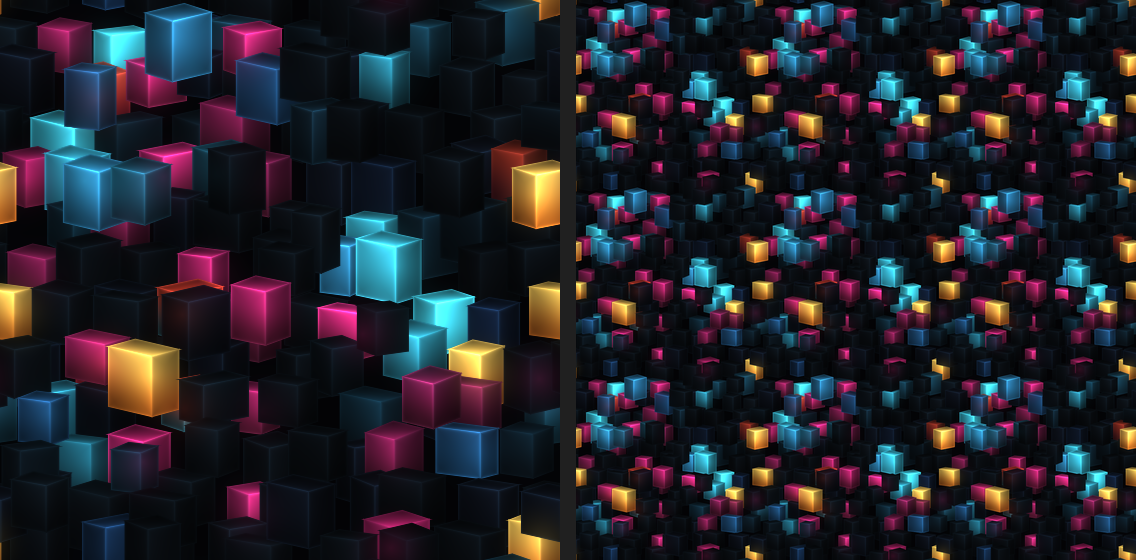
Left, the tile; right, the same tile 3 across and 3 down.
Reproduce this background procedurally as a WebGL 1 fragment shader.

```glsl
precision highp float;
// Tiling field of stacked glass cubes, mostly black, some lit from inside.
uniform vec2 u_resolution;

const vec2 GRID = vec2(9.0, 12.0);

vec3 hash3(vec2 cell, float seed) {
  vec3 q = fract(cell.xyx * vec3(0.1031, 0.1030, 0.0973) + seed * 0.137);
  q += dot(q, q.yzx + 33.33);
  return fract((q.xxy + q.yzz) * q.zyx);
}

float gradientDot(vec2 corner, vec2 offset, float period) {
  float angle = 6.2832 * hash3(mod(corner, period), 9.0).x;
  return dot(vec2(cos(angle), sin(angle)), offset);
}

// Gradient noise over the unit square that wraps after a whole period.
float wrapNoise(vec2 p, float period) {
  p *= period;
  vec2 i = floor(p), f = p - i;
  vec2 w = f * f * f * (f * (f * 6.0 - 15.0) + 10.0);
  vec2 e = vec2(1.0, 0.0);
  float low = mix(gradientDot(i, f, period), gradientDot(i + e, f - e, period), w.x);
  float high = mix(gradientDot(i + e.yx, f - e.yx, period),
                   gradientDot(i + 1.0, f - 1.0, period), w.x);
  return mix(low, high, w.y);
}

// One face: uv is 0..1 from the near top corner, size is in canvas units.
void paintFace(inout vec3 color, vec2 uv, vec2 size, vec3 tint, vec3 low,
               float shade, float rim) {
  vec2 inset = min(uv, 1.0 - uv) * size;
  float d = min(inset.x, inset.y);
  float mask = smoothstep(-1.2 / u_resolution.y, 0.0, d);
  d = max(d, 0.0);
  float falloff = mix(1.1, 0.45, clamp(length(uv) * 0.8, 0.0, 1.0));
  vec3 glow = mix(tint, low, smoothstep(0.0, 1.0, uv.y));
  vec3 body = (glow + vec3(0.042, 0.044, 0.055)) * shade * falloff;
  float line = exp(-d / 0.0014) * rim + exp(-d / 0.010) * 0.25;
  body += (glow * 0.8 + vec3(0.03, 0.05, 0.065)) * line * falloff;
  color = mix(color, body, mask);
}

// Picks the inner light: tint at the top, low at the bottom, returns strength.
float pickLight(vec3 kind, vec2 center, out vec3 tint, out vec3 low) {
  float power = 0.4 + 0.6 * kind.y;
  if (kind.x < 0.035) {
    tint = vec3(1.0, 0.80, 0.32);
    low = vec3(0.98, 0.50, 0.12);
    power = 1.0;
  } else if (kind.x < 0.075) {
    tint = vec3(0.95, 0.24, 0.13);
    low = mix(vec3(0.55, 0.08, 0.14), vec3(0.10, 0.35, 0.40), step(0.6, kind.z));
  } else if (kind.x < 0.20) {
    tint = vec3(0.85, 0.13, 0.46);
    low = vec3(0.55, 0.10, 0.26);
  } else {
    float field = wrapNoise(center, 3.0) + 0.6 * (kind.y - 0.5);
    power = 0.06 + 0.94 * smoothstep(0.0, 0.62, field);
    vec3 deep = mix(vec3(0.07, 0.34, 0.50), vec3(0.12, 0.34, 0.72), step(0.75, kind.z));
    tint = mix(deep, vec3(0.25, 0.90, 0.98), power * power);
    low = tint * mix(0.55, 1.1, kind.z);
  }
  tint *= power;
  low *= power;
  return power;
}

void main() {
  vec2 uv = gl_FragCoord.xy / u_resolution;
  vec3 color = vec3(0.012, 0.014, 0.022);
  vec3 halo = vec3(0.0);

  // A full back layer, then a sparse front one; rows run from far to near.
  for (int layer = 0; layer < 2; layer++) {
    float seed = float(layer) * 4.0 + 1.0;
    for (int j = 0; j < 4; j++) {
      float row = floor(uv.y * GRID.y) + 2.0 - float(j);
      float stagger = 0.5 * mod(row, 2.0);
      for (int i = 0; i < 3; i++) {
        float column = floor(uv.x * GRID.x - stagger) + float(i) - 1.0;
        vec2 cell = mod(vec2(column, row), GRID);
        vec3 place = hash3(cell, seed);
        if (layer == 1 && place.z > 0.36) continue;
        vec3 shape = hash3(cell, seed + 1.0);
        vec3 kind = hash3(cell, seed + 2.0);
        vec2 center = (vec2(column + stagger, row) + 0.5) / GRID
                    + (place.xy - 0.5) * vec2(0.06, 0.045);

        vec3 tint, low;
        float power = pickLight(kind, center, tint, low);

        // Near top corner at zero; the wide face may lie on either side.
        vec2 p = uv - center;
        float reach = max(0.0, 1.0 - length(p + vec2(0.0, 0.035)) / 0.095);
        halo += tint * power * reach * reach * 0.22;
        if (fract(place.z * 37.0) < 0.3) p.x = -p.x;
        float wide = mix(0.052, 0.082, shape.x);
        float narrow = mix(0.030, 0.050, shape.y);
        float tall = mix(0.070, 0.108, shape.z);
        float slopeW = mix(0.12, 0.25, shape.y), slopeN = mix(0.42, 0.25, shape.x);
        float spread = slopeW + slopeN;
        float yW = p.y + slopeW * p.x, yN = p.y - slopeN * p.x;
        float rim = 0.25 + 0.85 * kind.z;

        paintFace(color, vec2(yN / wide, yW / narrow) / spread,
                  vec2(wide, narrow) * spread, tint, tint * 0.75, 0.85, rim);
        paintFace(color, vec2(-p.x / wide, -yW / tall), vec2(wide, tall),
                  tint, low, 0.95, rim);
        paintFace(color, vec2(p.x / narrow, -yN / tall), vec2(narrow, tall),
                  tint * 0.7, low * 0.8, 0.75, rim);
      }
    }
  }

  // Bloom, with soft patches of light and shadow.
  color *= 1.0 + 0.5 * wrapNoise(uv, 6.0);
  gl_FragColor = vec4(min(color + halo, 1.0), 1.0);
}
```
